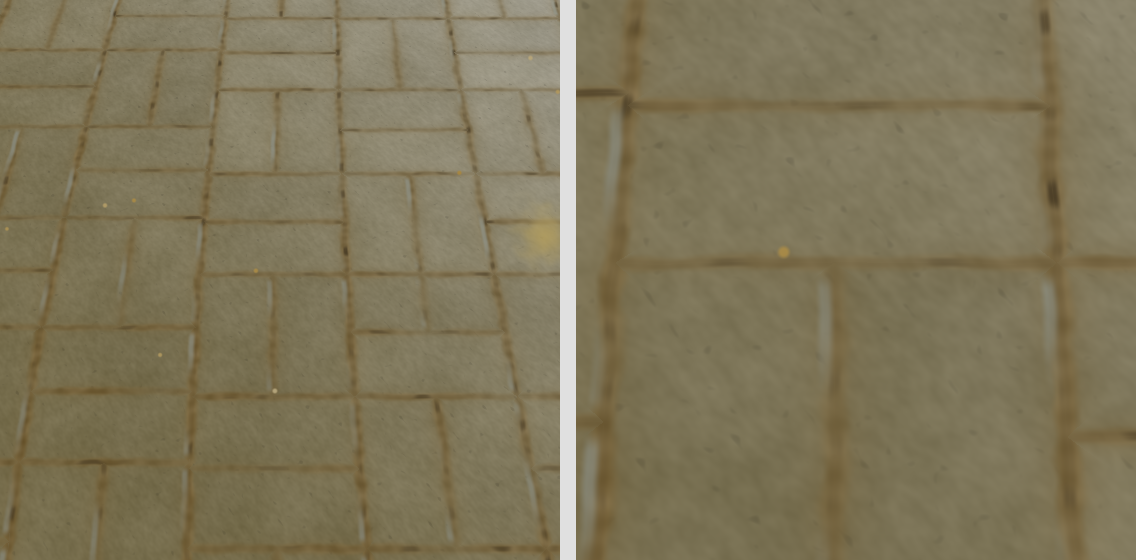
Left, the full canvas; right, a detail of the centre.
A Shadertoy shader for this texture:

```glsl
// Worn basket-weave brick paving, receding from the viewer, with sandy joints.
#define HORIZON 1.52      // distance of the vanishing line above the top edge
#define COLUMN_SCALE 0.128 // column width per unit of depth
#define ROW_SCALE 20.5    // row density along the ground
#define LEFT_SHIFT 0.46   // row offset of the two left columns
#define JOINT 0.024       // half width of a joint, in tiles
#define WOBBLE 0.012      // unevenness of the joints
#define GRAIN 0.032       // strength of the surface grain
#define FLECKS 9          // number of loose grit specks

const vec3 OLIVE = vec3(0.452, 0.417, 0.290);
const vec3 PALE  = vec3(0.605, 0.588, 0.520);
const vec3 SAND  = vec3(0.460, 0.375, 0.210);
const vec3 SOIL  = vec3(0.235, 0.190, 0.115);
const vec3 SHEEN = vec3(0.530, 0.550, 0.515);

vec2 hash2(vec2 p) {
    vec3 h = fract(vec3(p.xyx) * vec3(0.1031, 0.1030, 0.0973));
    h += dot(h, h.yzx + 33.33);
    return fract((h.xx + h.yz) * h.zy);
}

// Gradient noise, roughly -0.7 to 0.7
float slope(vec2 cell, vec2 f, vec2 corner) {
    float a = 6.2832 * hash2(cell + corner + 50.0).x;
    return dot(vec2(cos(a), sin(a)), f - corner);
}

float noise(vec2 p) {
    vec2 i = floor(p), f = p - i;
    vec2 u = f * f * f * (f * (f * 6.0 - 15.0) + 10.0);
    return mix(mix(slope(i, f, vec2(0, 0)), slope(i, f, vec2(1, 0)), u.x),
               mix(slope(i, f, vec2(0, 1)), slope(i, f, vec2(1, 1)), u.x), u.y);
}

// Canvas position to ground position in tiles; rows count downwards
vec2 groundPlane(vec2 uv) {
    float v = 1.0 - uv.y, depth = v + HORIZON;
    float bend = 4.0 * v * (1.0 - v) * 0.022 * (1.0 - uv.x);
    float column = (uv.x + bend - 0.406 + 0.072 * v) / (COLUMN_SCALE * depth);
    return vec2(column, 13.2 - ROW_SCALE / depth);
}

void mainImage(out vec4 fragColor, in vec2 fragCoord) {
    vec2 uv = fragCoord / iResolution.xy;
    vec2 ground = groundPlane(uv);
    float pixel = 8.0 / iResolution.y;

    // Tile layout: pairs of bricks turn by a quarter on a checkerboard
    vec2 q = ground + WOBBLE * vec2(noise(ground * 5.0), noise(ground * 5.0 + 31.0));
    if (q.x < 0.0) q.y -= LEFT_SHIFT;
    vec2 tile = floor(q), f = q - tile;
    bool upright = mod(tile.x + tile.y, 2.0) > 0.5;
    vec2 size = upright ? vec2(0.5, 1.0) : vec2(1.0, 0.5);
    if (tile == vec2(1.0, 3.0) && f.y < 0.5) size = vec2(0.5); // cut bricks
    vec2 inside = mod(f, size);
    vec2 brick = tile * 2.0 + floor(f / size);
    vec2 edge = min(inside, size - inside);
    float gap = min(edge.x, edge.y);
    bool seam = edge.x < edge.y;
    float side = inside.x < 0.5 * size.x ? inside.x : inside.x - size.x;

    // Brick faces: pale glare towards the upper right
    float light = pow(clamp(0.56 * uv.x + 0.68 * uv.y - 0.13, 0.0, 1.1), 1.7);
    vec3 color = mix(OLIVE, PALE, light);
    color += 0.024 * (hash2(brick + 9.0).x - 0.5);
    color += 0.030 * noise(ground * 1.6 + 5.0) + 0.028 * noise(ground * 4.0) * vec3(1.0, 1.0, 1.2);

    // Surface grain, drawn out along a slant
    vec2 slant = vec2(ground.x - 0.6 * ground.y, ground.y + 0.6 * ground.x);
    color += GRAIN * (noise(slant * vec2(21.0, 11.0)) + 0.6 * noise(slant * vec2(46.0, 27.0)));
    float pits = smoothstep(0.38, 0.6, noise(slant * vec2(25.0, 17.0) + 7.0));
    color *= 1.0 - 0.10 * pits;

    // Brown dust along the brick edges
    float patchy = noise(ground * 2.3 + 17.0);
    float dust = exp(-gap / 0.045) * ((seam ? 0.42 : 0.30) + 0.4 * patchy);
    color = mix(color, SAND, clamp(dust, 0.0, 1.0));

    // Joints: column seams are strongest, splits inside a tile fade at random
    bool border = seam ? abs(f.x - 0.5) > 0.3 : abs(f.y - 0.5) > 0.3;
    float split = mix(0.25, 0.65, hash2(tile + 23.0).y);
    float strength = (border ? (seam ? 0.80 : 0.58) : split) + 0.5 * patchy;
    float rough = JOINT * (seam ? 1.1 : 0.9) * (1.0 + 0.6 * noise(ground * 11.0));
    float joint = 1.0 - smoothstep(rough * 0.35, rough * 1.3 + pixel, gap);
    vec3 fill = mix(SAND, PALE, 0.45 * light) + 0.12 * noise(ground * 14.0 + 3.0);
    color = mix(color, fill, joint * clamp(strength, 0.1, 1.0));
    float broken = smoothstep(0.06, 0.42, noise(ground * vec2(6.0, 7.0) + 43.0));
    float crack = 1.0 - smoothstep(0.001, 0.013 + 0.5 * pixel, abs(gap - 0.004));
    color = mix(color, SOIL, crack * clamp(strength, 0.0, 1.0) * (0.12 + 0.6 * broken));

    // Cool sheen on the left lip of the upright seams
    float lip = 1.0 - smoothstep(0.004, 0.022 + 0.5 * pixel, abs(side + 0.022));
    lip *= smoothstep(0.02, 0.08, edge.y) * smoothstep(-0.2, 0.4, noise(ground * 2.1 + 61.0));
    color = mix(color, SHEEN + 0.06 * light, lip * 0.7);

    // Ochre stain near the right edge
    vec2 spot = (uv - vec2(0.972, 0.578)) / vec2(0.036, 0.040);
    float stain = exp(-dot(spot, spot) * (1.0 + 0.8 * noise(uv * 45.0)));
    color = mix(color, vec3(0.72, 0.63, 0.36), 0.75 * stain);

    // Loose grit, from white to ochre
    for (int i = 0; i < FLECKS; i++) {
        vec2 place = hash2(vec2(float(i) * 7.3, 4.7));
        vec2 look = hash2(vec2(float(i) * 3.1, 91.0));
        float radius = mix(0.002, 0.0055, look.x);
        float grit = 1.0 - smoothstep(0.4 * radius, radius + 0.12 * pixel, length(uv - place));
        color = mix(color, mix(vec3(0.82, 0.81, 0.74), vec3(0.67, 0.52, 0.20), look.y), 0.8 * grit);
    }
    fragColor = vec4(clamp(color, 0.0, 1.0), 1.0);
}
```
